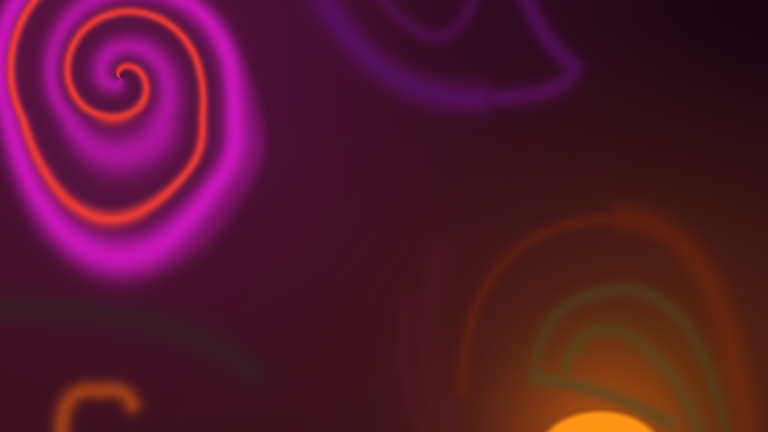
Give the GLSL for this background, as a Shadertoy shader.

```glsl
// Glowing spiral and drifting ribbons of light over a dark plum and amber haze.
// The spiral is a warped polar distance; ribbons are soft distances to
// quadratic curves; the haze is a sum of wide Gaussian pools.

const float TAU = 6.2831853;
const float PITCH = 0.132;   // spiral growth per turn
const float CORE = 0.021;    // spiral radius at the first turn

const vec3 PLUM = vec3(0.225, 0.065, 0.105);
const vec3 VIOLET = vec3(0.33, 0.06, 0.26);
const vec3 NIGHT = vec3(0.09, 0.01, 0.06);
const vec3 UMBER = vec3(0.32, 0.15, 0.05);
const vec3 MAGENTA = vec3(0.80, 0.09, 0.74);
const vec3 CORAL = vec3(0.93, 0.23, 0.22);
const vec3 INDIGO = vec3(0.39, 0.06, 0.46);
const vec3 RUST = vec3(0.48, 0.15, 0.05);
const vec3 MOSS = vec3(0.31, 0.29, 0.13);
const vec3 AMBER = vec3(1.0, 0.58, 0.09);

float bell(float x, float width) {
    return exp(-x * x / (width * width));
}

// Distance to a quadratic curve, sampled as short segments.
float curveDistance(vec2 p, vec2 a, vec2 b, vec2 c) {
    const int STEPS = 18;
    float nearest = 10.0;
    vec2 start = a;
    for (int i = 1; i <= STEPS; i++) {
        float t = float(i) / float(STEPS);
        vec2 end = mix(mix(a, b, t), mix(b, c, t), t);
        vec2 along = end - start;
        float h = clamp(dot(p - start, along) / dot(along, along), 0.0, 1.0);
        nearest = min(nearest, length(p - start - along * h));
        start = end;
    }
    return nearest;
}

// Two joined curves forming one ribbon.
float ribbon(vec2 p, vec2 a, vec2 b, vec2 c, vec2 d, vec2 e, float width) {
    float gap = min(curveDistance(p, a, b, c), curveDistance(p, c, d, e));
    return bell(gap, width);
}

float strand(vec2 p, vec2 a, vec2 b, vec2 c, float width) {
    return bell(curveDistance(p, a, b, c), width);
}

// Stretch the lower half of the spiral and lean it to the right.
vec2 warpSpiral(vec2 q) {
    float lean = 0.032 * bell(q.y + 0.174, 0.104) * smoothstep(-0.09, 0.14, q.x);
    return vec2(q.x - lean, q.y + 0.45 * max(-q.y - 0.09, 0.0));
}

// Signed radial gap to the nearest allowed turn of a clockwise spiral arm.
float armGap(vec2 q, float offset, float firstTurn, float lastTurn) {
    float angle = fract(atan(q.x, q.y + 1e-5) / TAU);
    float turn = (length(q) - CORE - offset) / PITCH - angle;
    return (turn - clamp(round(turn), firstTurn, lastTurn)) * PITCH;
}

vec3 haze(vec2 p) {
    vec3 col = mix(PLUM, VIOLET, 0.85 * bell(length(p - vec2(0.3, 0.9)), 0.62));
    col = mix(col, VIOLET * 0.62, 0.6 * bell(length(p - vec2(1.15, 1.05)), 0.4));
    col = mix(col, NIGHT, 0.9 * bell(length(p - vec2(1.8, 1.05)), 0.55));
    col = mix(col, UMBER, 0.85 * bell(length(p - vec2(1.52, 0.1)), 0.48));
    return col + vec3(0.36, 0.17, 0.01) * bell(length(p - vec2(1.40, -0.03)), 0.24);
}

vec3 addSpiral(vec3 col, vec2 p) {
    vec2 q = warpSpiral(p - vec2(0.278, 0.819));
    vec2 dir = q / max(length(q), 1e-4);
    float offset = 0.05 + 0.022 * dir.x * smoothstep(0.08, 0.24, length(q));
    float outer = armGap(q, offset, 1.0, 1.0);
    float band = armGap(q, offset, -1.0, 1.0);
    float flank = pow(max(dot(dir, vec2(0.85, -0.52)), 0.0), 4.0);
    col = mix(col, vec3(0.34, 0.07, 0.25), 0.8 * smoothstep(0.02, -0.02, outer));
    float veil = smoothstep(0.03 + 0.06 * flank, 0.01 + 0.035 * flank, outer);
    col = mix(col, MAGENTA, 0.38 * flank * veil * smoothstep(-0.03, 0.01, outer));
    float strength = mix(0.72, 0.95, smoothstep(0.18, 0.25, length(q)));
    col = mix(col, MAGENTA, strength * bell(band, 0.028));
    float line = armGap(q, 0.0, -1.0, 1.0);
    return mix(col, CORAL, 0.95 * bell(line, 0.0105));
}

vec3 addRibbons(vec3 col, vec2 p) {
    // Indigo loops along the top
    float loopLeft = strand(p, vec2(0.745, 1.01), vec2(0.88, 0.765), vec2(1.11, 0.773), 0.036);
    float loopRight = ribbon(p, vec2(1.11, 0.773), vec2(1.31, 0.77), vec2(1.33, 0.845),
        vec2(1.26, 0.90), vec2(1.215, 1.01), 0.024);
    float curl = strand(p, vec2(0.88, 1.01), vec2(1.03, 0.82), vec2(1.10, 1.01), 0.018);
    col = mix(col, INDIGO, max(max(loopLeft * 0.65, loopRight * 0.55), curl * 0.4));
    // Rust arch with moss folds inside
    float archLeft = strand(p, vec2(1.07, 0.1), vec2(1.08, 0.49), vec2(1.44, 0.495), 0.016);
    float archRight = strand(p, vec2(1.44, 0.495), vec2(1.68, 0.48), vec2(1.725, 0.0), 0.034);
    col = mix(col, RUST, max(archLeft * 0.4, archRight * 0.5));
    float fold = ribbon(p, vec2(1.238, 0.13), vec2(1.25, 0.33), vec2(1.46, 0.33),
        vec2(1.62, 0.3), vec2(1.68, 0.0), 0.018);
    float innerFold = ribbon(p, vec2(1.31, 0.15), vec2(1.335, 0.25), vec2(1.43, 0.235),
        vec2(1.55, 0.19), vec2(1.62, 0.0), 0.020);
    float hem = strand(p, vec2(1.238, 0.125), vec2(1.39, 0.11), vec2(1.55, 0.02), 0.018);
    col = mix(col, MOSS, max(max(fold * 0.45, innerFold * 0.5), hem * 0.6));
    // Ember hook and faint wisps
    float hook = ribbon(p, vec2(0.143, -0.01), vec2(0.14, 0.11), vec2(0.23, 0.095),
        vec2(0.29, 0.105), vec2(0.305, 0.065), 0.023);
    col = mix(col, vec3(0.66, 0.26, 0.09), 0.85 * hook);
    float mist = strand(p, vec2(0.0, 0.285), vec2(0.4, 0.29), vec2(0.58, 0.14), 0.035);
    col = mix(col, vec3(0.19, 0.14, 0.14), 0.5 * mist);
    float wisps = strand(p, vec2(0.94, 0.3), vec2(0.92, 0.12), vec2(0.98, 0.0), 0.018)
        + strand(p, vec2(1.02, 0.42), vec2(0.96, 0.2), vec2(1.03, 0.0), 0.028);
    return mix(col, vec3(0.36, 0.10, 0.18), 0.25 * min(wisps, 1.0));
}

void mainImage(out vec4 fragColor, in vec2 fragCoord) {
    vec2 p = fragCoord / iResolution.y;
    vec3 col = addRibbons(addSpiral(haze(p), p), p);
    // Bright mound at the lower edge
    float mound = length((p - vec2(1.39, -0.055)) / vec2(0.145, 0.102));
    col = mix(col, AMBER, smoothstep(1.08, 0.92, mound));
    fragColor = vec4(clamp(col, 0.0, 1.0), 1.0);
}
```
